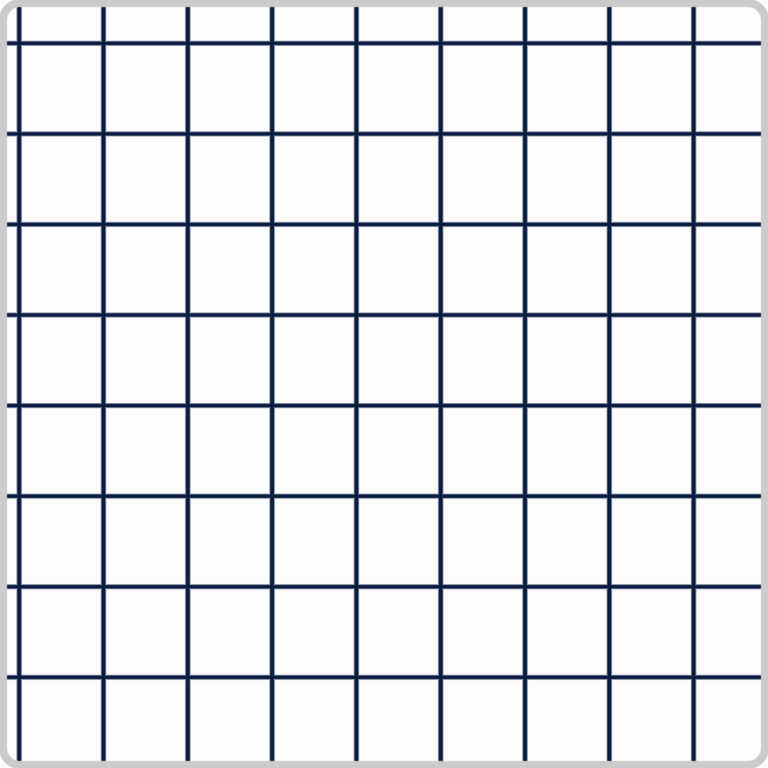
A three.js fragment shader for this pattern:

```glsl
// Navy windowpane grid on white, inside a thin grey frame with rounded corners.
#define PITCH vec2(0.10977, 0.11793)      // spacing across and up
#define FIRST_LINE vec2(0.0250, 0.1181)   // centre of the first line on each axis
#define LINE_WIDTH vec2(0.0060, 0.0055)   // upright lines, level lines
#define SOFTNESS 0.0034                   // width of the blurred line edge
#define FRAME_WIDTH 0.0092
#define FRAME_RADIUS 0.026
#define FRAME_SOFTNESS 0.0025
#define PAPER vec3(0.992, 0.992, 0.994)
#define INK vec3(0.035, 0.105, 0.250)
#define FRAME_GREY vec3(0.795, 0.795, 0.795)

varying vec2 vUv;

// Signed distance to a rounded box centred on the origin.
float roundedBox(vec2 p, vec2 halfSize, float radius) {
  vec2 q = abs(p) - halfSize + radius;
  return length(max(q, 0.0)) + min(max(q.x, q.y), 0.0) - radius;
}

// Coverage of the region where the distance is negative.
float fill(float dist, float softness) {
  return 1.0 - smoothstep(-0.5 * softness, 0.5 * softness, dist);
}

// Coverage of the nearest upright and level lines.
float gridLines(vec2 p) {
  vec2 cell = fract((p - FIRST_LINE) / PITCH + 0.5) - 0.5;
  vec2 dist = abs(cell) * PITCH - 0.5 * LINE_WIDTH;
  return max(fill(dist.x, SOFTNESS), fill(dist.y, SOFTNESS));
}

void main() {
  // Grid on paper
  vec3 color = mix(PAPER, INK, gridLines(vUv));

  // Frame over the grid, with paper beyond its rounded corners
  float outer = roundedBox(vUv - 0.5, vec2(0.5), FRAME_RADIUS);
  float inner = outer + FRAME_WIDTH;
  color = mix(FRAME_GREY, color, fill(inner, FRAME_SOFTNESS));
  color = mix(PAPER, color, fill(outer - 0.5 * FRAME_SOFTNESS, FRAME_SOFTNESS));

  gl_FragColor = vec4(color, 1.0);
}
```
